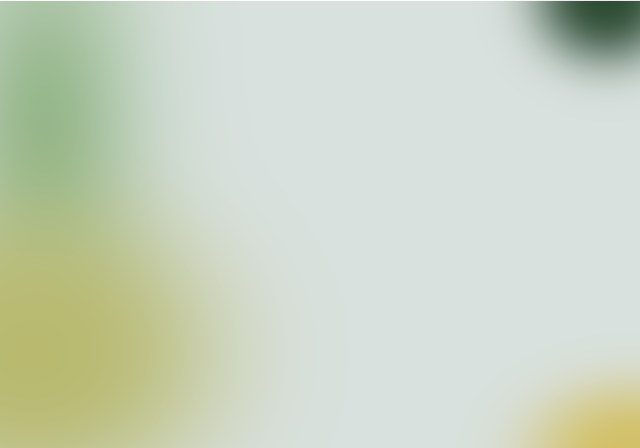
Write a Shadertoy shader that draws this background.

```glsl
// Soft blurred glows of green, olive and gold on a pale misty backdrop.

#define MIST      vec3(0.848, 0.882, 0.870)
#define SAGE      vec3(0.585, 0.718, 0.545)
#define OLIVE     vec3(0.725, 0.730, 0.440)
#define FOREST    vec3(0.180, 0.300, 0.210)
#define GOLD      vec3(0.825, 0.755, 0.405)
#define TOP_LINE  0.002

// Elliptical glow: 1 at the centre; a higher falloff gives a flatter core.
float glow(vec2 p, vec2 centre, vec2 radius, float falloff) {
    return exp(-pow(length((p - centre) / radius), falloff));
}

void mainImage(out vec4 fragColor, in vec2 fragCoord) {
    // Height spans 0 to 1; the right-hand glows are placed from the right edge.
    vec2 p = fragCoord / iResolution.y;
    vec2 fromRight = vec2(p.x - iResolution.x / iResolution.y, p.y);

    // Broad glows on the left
    vec3 color = MIST;
    color = mix(color, SAGE, glow(p, vec2(0.10, 0.71), vec2(0.21, 0.45), 2.0));
    color = mix(color, OLIVE, glow(p, vec2(0.07, 0.21), vec2(0.415, 0.335), 2.8));

    // Tighter glows in the right corners
    color = mix(color, FOREST, glow(fromRight, vec2(-0.075, 1.01), vec2(0.160, 0.150), 2.8));
    color = mix(color, GOLD, glow(fromRight, vec2(-0.015, -0.02), vec2(0.235, 0.165), 2.8));

    // Thin pale line along the top
    float pixel = 1.0 / iResolution.y;
    float line = clamp((p.y + 0.5 * pixel - 1.0 + TOP_LINE) / pixel, 0.0, 1.0);
    color = mix(color, vec3(1.0), line);

    fragColor = vec4(color, 1.0);
}
```
